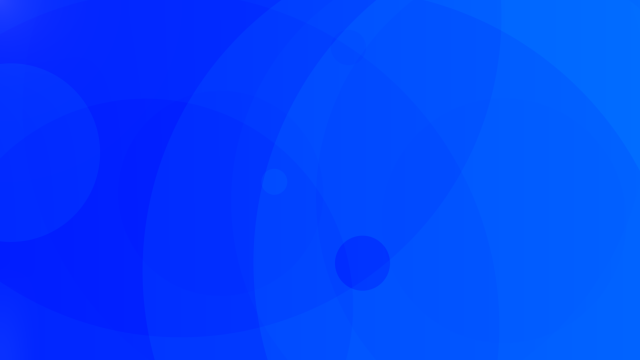
Give the GLSL for this background, as a Shadertoy shader.

```glsl
// Overlapping translucent discs on a deep blue to azure gradient.

// Soft-edged disc coverage; coordinates are in canvas heights.
float disc(vec2 p, vec2 center, float radius) {
    float edge = 0.75 / iResolution.y;
    return 1.0 - smoothstep(-edge, edge, length(p - center) - radius);
}

void mainImage(out vec4 fragColor, in vec2 fragCoord) {
    vec2 p = fragCoord / iResolution.y;
    float aspect = iResolution.x / iResolution.y;

    // Base ramp: the green channel sets the shade of blue
    float shade = 0.19 + 0.10 * p.x / aspect;

    // Large lightening discs
    shade += 0.050 * disc(p, vec2(1.322, 0.248), 0.926);
    shade += 0.050 * disc(p, vec2(1.653, 0.271), 0.949);
    shade += 0.015 * disc(p, vec2(1.336, 0.440), 0.694);

    // Large darkening discs
    shade -= 0.030 * disc(p, vec2(0.502, 0.954), 0.891);
    shade -= 0.022 * disc(p, vec2(0.456, 0.093), 0.931);
    shade -= 0.024 * disc(p, vec2(0.405, 0.150), 0.576);
    shade -= 0.016 * disc(p, vec2(1.572, 0.451), 0.694);
    shade -= 0.006 * disc(p, vec2(0.933, 0.699), 0.870);

    // Medium, barely visible discs
    shade -= 0.010 * disc(p, vec2(0.613, 0.463), 0.285);
    shade -= 0.006 * disc(p, vec2(1.400, 0.387), 0.340);

    // Bright area beyond the arc at the upper right
    float outside = 1.0 - disc(p, vec2(0.940, 0.083), 0.947);
    shade += 0.040 * outside * smoothstep(0.9, 1.3, p.x);

    // Small accents
    shade += 0.050 * disc(p, vec2(0.030, 0.576), 0.248);
    shade += 0.040 * disc(p, vec2(0.762, 0.495), 0.036);
    shade -= 0.085 * disc(p, vec2(1.007, 0.269), 0.0764);
    shade -= 0.018 * disc(p, vec2(0.968, 0.868), 0.049);

    // Violet glow in the upper left corner, faint lift at the lower left
    float cornerGlow = exp(-10.0 * length(p - vec2(0.0, 1.0)));
    float lowerLift = smoothstep(0.12, 0.0, p.x) * smoothstep(0.28, 0.0, p.y);
    shade += 0.10 * cornerGlow + 0.05 * lowerLift;

    float red = 0.005 + 0.14 * cornerGlow + 0.03 * lowerLift;
    fragColor = vec4(red, shade, 1.0, 1.0);
}
```
